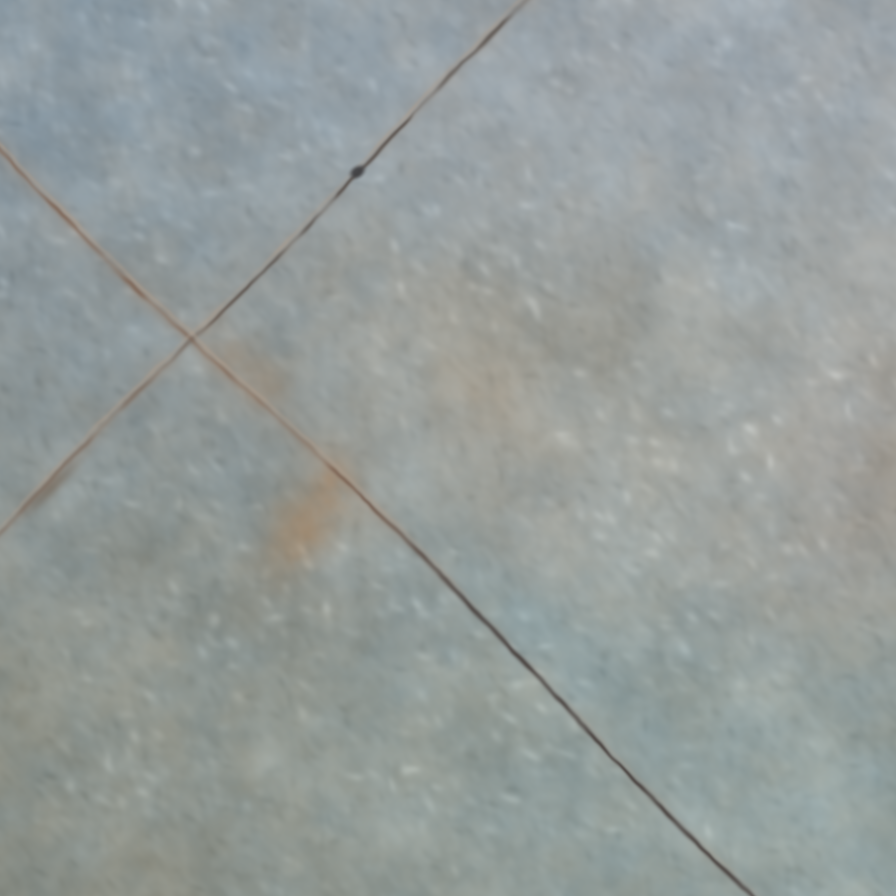
Write a Shadertoy shader that draws this texture.

```glsl
// Weathered blue-grey stone slabs meeting at two crossing diagonal joints, with rust stains

float hash(vec2 p) {
    return fract(sin(dot(p, vec2(127.1, 311.7))) * 43758.5453);
}

float noise(vec2 p) {
    vec2 i = floor(p), f = fract(p);
    f = f * f * (3.0 - 2.0 * f);
    return mix(mix(hash(i), hash(i + vec2(1, 0)), f.x),
               mix(hash(i + vec2(0, 1)), hash(i + vec2(1, 1)), f.x), f.y);
}

float fbm(vec2 p) {
    float sum = 0.0, amp = 0.5;
    for (int i = 0; i < 5; i++) {
        sum += amp * noise(p);
        p = mat2(1.6, 1.2, -1.2, 1.6) * p + 7.3;
        amp *= 0.5;
    }
    return sum;
}

// Soft elliptical spot, rotated by angle
float blob(vec2 p, vec2 centre, vec2 radius, float angle) {
    float c = cos(angle), s = sin(angle);
    vec2 q = mat2(c, -s, s, c) * (p - centre) / radius;
    return exp(-dot(q, q));
}

// Blurred line profile, never thinner than about a pixel
float stroke(float d, float width) {
    float w = max(width, 0.6 / iResolution.y);
    return exp(-d * d / (w * w));
}

// Soft oval flecks, one per cell, of random place, slant and strength
float flecks(vec2 p) {
    vec2 cell = floor(p);
    float sum = 0.0;
    for (int k = 0; k < 9; k++) {
        vec2 c = cell + vec2(k % 3, k / 3) - 1.0;
        vec2 centre = c + vec2(hash(c), hash(c + 17.0));
        float strength = pow(hash(c + 41.0), 3.0);
        sum += strength * blob(p, centre, vec2(0.42, 0.23), -1.5 + 1.6 * hash(c + 73.0));
    }
    return sum;
}

// Broad colour drift over the slabs
vec3 slabTint(vec2 p) {
    vec2 q = p + 0.16 * (vec2(fbm(p * 5.0), fbm(p * 5.0 + 19.0)) - 0.5);
    vec3 left = mix(vec3(0.55, 0.57, 0.54), vec3(0.55, 0.60, 0.63), smoothstep(0.1, 0.95, q.y));
    vec3 right = mix(vec3(0.585, 0.635, 0.625), vec3(0.62, 0.65, 0.67), smoothstep(0.1, 0.95, q.y));
    vec3 tint = mix(left, right, smoothstep(0.1, 0.8, q.x));
    tint = mix(tint, vec3(0.62, 0.615, 0.58), 0.8 * blob(q, vec2(0.58, 0.56), vec2(0.25, 0.18), -0.3));
    tint = mix(tint, vec3(0.65, 0.62, 0.585), 0.7 * blob(q, vec2(0.98, 0.48), vec2(0.14, 0.2), 0.0));
    return mix(tint, vec3(0.55, 0.625, 0.64), 0.7 * blob(q, vec2(0.6, 0.3), vec2(0.18, 0.05), -0.78));
}

// Cloudy mottling, speckled grain and pale or dark flecks
vec3 stone(vec2 p) {
    vec2 bent = p + 0.005 * (vec2(noise(p * 45.0), noise(p * 45.0 + 9.0)) - 0.5);
    vec2 slant = mat2(0.77, -0.64, 0.64, 0.77) * bent;
    float cloud = fbm(p * 13.0) - 0.48;
    float mottle = noise(slant * vec2(58.0, 42.0)) - 0.5;
    float grain = noise(slant * vec2(125.0, 80.0)) - 0.5;
    float pale = flecks(bent * 46.0) * smoothstep(0.3, 0.65, fbm(p * 9.0 + 4.0));
    float dark = flecks(bent * 52.0 + 90.0);
    vec3 col = slabTint(p) + 0.12 * cloud + 0.03 * mottle + 0.03 * grain;
    col += 0.075 * pale - 0.035 * dark;
    return col + vec3(0.04, 0.0, -0.04) * (fbm(p * 22.0 + 40.0) - 0.48);
}

void mainImage(out vec4 fragColor, in vec2 fragCoord) {
    vec2 p = fragCoord / iResolution.xy;
    vec3 col = stone(p);

    // Signed distances to the gently wavering joints
    float rough = 0.002 * (noise(p * 38.0) - 0.5) + 0.001 * (noise(p * 110.0) - 0.5);
    float falling = (p.y - 0.837 + 0.989 * p.x - 0.009 * sin(9.5 * (p.x - 0.28))) * 0.71 + rough;
    float rising = (p.y - 0.404 - 1.01 * p.x - 0.004 * sin(15.0 * p.x)) * 0.71 + rough;

    // Rust soaked into the slabs
    float patchy = 0.2 + 1.6 * fbm(p * 26.0);
    float stain = 0.5 * blob(p, vec2(0.345, 0.415), vec2(0.075, 0.038), 0.95);
    stain += 0.35 * blob(p, vec2(0.375, 0.46), vec2(0.03, 0.022), -0.78);
    stain += 0.28 * blob(p, vec2(0.28, 0.585), vec2(0.07, 0.025), -0.78);
    stain += 0.14 * blob(p, vec2(0.54, 0.55), vec2(0.05, 0.05), 0.0);
    vec3 rust = vec3(0.66, 0.54, 0.42) + 0.5 * (col - vec3(0.60, 0.62, 0.61));
    col = mix(col, rust, clamp(stain * patchy, 0.0, 0.7));

    // Tan halo beside the joints
    float rustyFall = 1.0 - smoothstep(0.36, 0.54, p.x);
    float rustyRise = 1.0 - smoothstep(0.12, 0.32, p.x);
    float halo = exp(-abs(falling) / 0.008) * (0.15 + 0.35 * rustyFall);
    halo = max(halo, exp(-abs(rising) / 0.008) * (0.25 + 0.12 * rustyRise));
    col = mix(col, vec3(0.61, 0.53, 0.46), clamp(halo * patchy, 0.0, 0.7));
    col = mix(col, vec3(0.42, 0.36, 0.30), 0.5 * blob(p, vec2(0.058, 0.456), vec2(0.04, 0.007), 0.79));

    // Joints: blurred, broken and rusty near the crossing, dark further away
    float wear = 0.3 + 0.7 * smoothstep(0.2, 0.8, noise(p * 34.0 + 12.0));
    float width = 0.0024 + 0.0014 * noise(p * 20.0 + 5.0);
    vec3 riseColour = mix(vec3(0.35, 0.32, 0.30), vec3(0.47, 0.40, 0.35), rustyRise);
    vec3 fallColour = mix(vec3(0.28, 0.25, 0.24), vec3(0.48, 0.38, 0.32), rustyFall);
    col = mix(col, riseColour, stroke(rising, width) * wear * (0.8 - 0.25 * rustyRise));
    float deep = mix(0.55 + 0.3 * wear, 0.7 * wear, rustyFall);
    col = mix(col, fallColour, stroke(falling, width) * deep);

    // Pale worn edges above the joints
    float worn = stroke(falling - 0.005, 0.0026) * (0.3 + 0.7 * rustyFall);
    worn += stroke(rising - 0.005, 0.0026) * 0.8;
    col = mix(col, vec3(0.68, 0.62, 0.56), clamp(0.38 * worn * patchy, 0.0, 0.6));

    // Small dark pit in the rising joint
    float pit = blob(p, vec2(0.399, 0.808), vec2(0.010, 0.007), 0.6);
    col = mix(col, vec3(0.24, 0.24, 0.25), 0.9 * smoothstep(0.1, 0.9, pit + 60.0 * rough));

    fragColor = vec4(clamp(col, 0.0, 1.0), 1.0);
}
```
